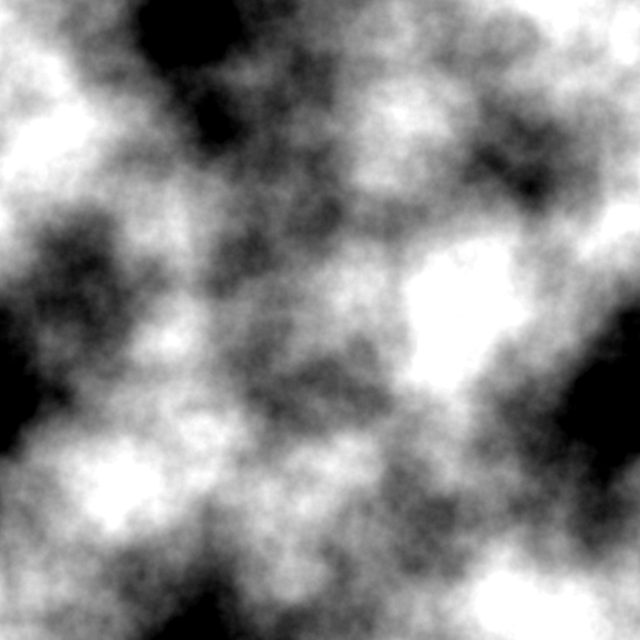
Write a WebGL 1 fragment shader that draws this texture.

```glsl
precision highp float;
// Seamless grey clouds: wrapping gradient noise summed over seven octaves.
uniform vec2 u_resolution;

const float TAU = 6.2831853;

float hash(vec2 p, float seed) {
  vec3 q = fract(vec3(p.xyx + seed * 7.31) * vec3(0.1031, 0.1030, 0.0973));
  q += dot(q, q.yzx + 33.33);
  return fract((q.x + q.y) * q.z);
}

// Slope of one lattice corner, evaluated at an offset from it
float cornerSlope(vec2 cell, vec2 offset, float period, float seed) {
  vec2 wrapped = floor(mod(cell + 0.5, period));
  float angle = TAU * hash(wrapped, seed);
  return dot(vec2(cos(angle), sin(angle)), offset);
}

// Gradient noise that repeats after a whole number of cells
float wrappedNoise(vec2 p, float period, float seed) {
  vec2 cell = floor(p);
  vec2 f = p - cell;
  vec2 blend = f * f * f * (f * (f * 6.0 - 15.0) + 10.0);
  vec2 right = vec2(1.0, 0.0);
  vec2 up = vec2(0.0, 1.0);
  float bottom = mix(cornerSlope(cell, f, period, seed),
                     cornerSlope(cell + right, f - right, period, seed), blend.x);
  float top = mix(cornerSlope(cell + up, f - up, period, seed),
                  cornerSlope(cell + 1.0, f - 1.0, period, seed), blend.x);
  return mix(bottom, top, blend.y);
}

float clouds(vec2 uv) {
  float sum = 0.0;
  float weight = 1.0;
  float period = 3.0;
  for (int octave = 0; octave < 7; octave++) {
    float seed = float(octave) + 1.0;
    // Shift each octave so that the lattices do not line up
    vec2 shift = seed * vec2(0.37, 0.61);
    sum += weight * wrappedNoise(uv * period + shift, period, seed);
    weight *= 0.5;
    period *= 2.0;
  }
  return sum;
}

void main() {
  vec2 uv = gl_FragCoord.xy / u_resolution;
  // Strong contrast, clipping the extremes to flat black and white
  float grey = clamp(0.55 + 1.22 * clouds(uv), 0.0, 1.0);
  gl_FragColor = vec4(vec3(grey), 1.0);
}
```
